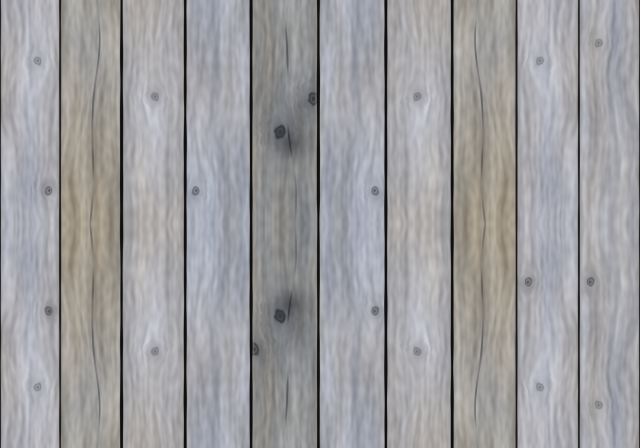
Give the GLSL for this texture, as a Shadertoy shader.

```glsl
// Ten weathered grey boards stand upright, split by dark gaps.
// Tones and grain mirror about the fifth board and about mid height;
// stretched gradient noise makes the fibres, which bend around the knots.

#define PLANKS 10.0
#define CENTRE_PLANK 4.0
#define GAP_HALF_WIDTH 0.0024
#define GRAIN_CONTRAST 0.17
#define BROAD_CONTRAST 0.09
#define FIGURE_CONTRAST 0.012
#define KNOT_RADIUS 0.010
#define LOW_AXIS 0.44
#define GAP_COLOR vec3(0.06, 0.06, 0.065)
#define KNOT_COLOR vec3(0.20, 0.21, 0.23)
#define RIM_COLOR vec3(0.70, 0.65, 0.56)

// Board tones, by distance from the centre board
const vec3 TONES[6] = vec3[6](
    vec3(0.545, 0.55, 0.555), vec3(0.655, 0.665, 0.70), vec3(0.675, 0.67, 0.68),
    vec3(0.63, 0.615, 0.59), vec3(0.695, 0.695, 0.72), vec3(0.66, 0.66, 0.68));

vec2 gradientAt(vec2 cell) {
    vec3 h = fract(cell.xyx * vec3(0.1031, 0.1030, 0.0973));
    h += dot(h, h.yzx + 33.33);
    float angle = 6.2832 * fract((h.x + h.y) * h.z);
    return vec2(cos(angle), sin(angle));
}

float noise(vec2 p) {
    vec2 i = floor(p), f = p - i;
    vec2 w = f * f * f * (f * (f * 6.0 - 15.0) + 10.0);
    vec2 e = vec2(0.0, 1.0);
    float low = mix(dot(gradientAt(i), f), dot(gradientAt(i + e.yx), f - e.yx), w.x);
    float high = mix(dot(gradientAt(i + e), f - e), dot(gradientAt(i + 1.0), f - 1.0), w.x);
    return mix(low, high, w.y);
}

// Left edge of board i; the boards are slightly wider around the middle
float edgeAt(float i) {
    float t = i / PLANKS;
    return t - 0.009 * sin(6.2832 * t) - 0.0025 * sin(3.1416 * t);
}

// Adds a knot's darkness and pushes the grain coordinate aside
void addKnot(vec2 offset, float radius, float strength, inout float grainX, inout float dark) {
    float wobble = 1.0 + 0.5 * noise(offset * 70.0 + strength * 9.0);
    float r = length(offset * vec2(1.0, 0.85)) / (radius * wobble);
    grainX -= offset.x * 0.8 * exp(-r * r * 0.2);
    float core = 1.0 - smoothstep(0.5, 1.15, r);
    float rings = 0.72 + 0.28 * cos(r * 9.0 - 7.0);
    dark += strength * (core * rings + 0.28 * exp(-r * r * 0.22));
}

void mainImage(out vec4 fragColor, in vec2 fragCoord) {
    vec2 uv = fragCoord / iResolution.xy;
    float aspect = iResolution.x / iResolution.y;
    float pixel = 1.0 / iResolution.y;

    // Board index and mirrored position, in units of canvas height
    float id = 0.0;
    for (float k = 1.0; k < PLANKS; k++) id += step(edgeAt(k), uv.x);
    float left = edgeAt(id), right = edgeAt(id + 1.0);
    float width = (right - left) * aspect;
    float x = (id > CENTRE_PLANK ? right - uv.x : uv.x - left) * aspect;
    float y = abs(uv.y - 0.5);
    float family = abs(id - CENTRE_PLANK);
    bool centre = family < 0.5;
    float seed = family * 17.3;

    // Mirrored knots, one pair on most boards
    float grainX = x, dark = 0.0;
    if (family != 1.0 && family != 3.0) {
        vec2 knot = vec2((0.43 + 0.05 * family) * width, 0.205 + 0.04 * family);
        addKnot(vec2(x, y) - knot, KNOT_RADIUS * (centre ? 1.4 : 1.0),
                centre ? 0.9 : 0.38, grainX, dark);
    }

    // Side knots: paired on every fifth board, single on some others
    float side = uv.y > LOW_AXIS ? 1.0 : -1.0;
    bool paired = mod(id, 5.0) == 0.0;
    bool single = (id == 3.0 && side > 0.0) || (id > 7.0 && side < 0.0);
    if (centre) {
        float u = uv.y > 0.5 ? 0.93 : 0.04;
        addKnot(vec2(x - u * width, y - 0.28), KNOT_RADIUS * 1.4, 0.85, grainX, dark);
    } else if (paired || single) {
        vec2 knot = vec2((family == 1.0 ? 0.17 : 0.82) * width, id > 7.0 ? 0.07 : 0.135);
        addKnot(vec2(x, abs(uv.y - LOW_AXIS)) - knot, KNOT_RADIUS, 0.55, grainX, dark);
    }

    // Fibres, wavy growth figure and broad weathering
    grainX += 0.014 * noise(vec2(grainX * 9.0, y * 6.0) + seed);
    float fibre = 0.5 * noise(vec2(grainX * 48.0, y * 4.0) + seed)
                + 0.5 * noise(vec2(grainX * 110.0, y * 9.0) + seed + 5.0)
                + 0.35 * noise(vec2(grainX * 115.0, y * 38.0) + seed + 9.0);
    float broad = noise(vec2(grainX * 14.0, y * 3.0) + seed + 3.0);
    float figure = sin(260.0 * (grainX + 0.035 * noise(vec2(x * 10.0, y * 7.0) + seed)));
    vec3 color = TONES[int(family)];
    color += GRAIN_CONTRAST * fibre + BROAD_CONTRAST * broad + FIGURE_CONTRAST * figure;
    float warmth = noise(vec2(grainX * 20.0, y * 4.0) + seed + 11.0);
    if (family == 3.0) warmth += 0.9 * exp(-y * y * 90.0);
    color += warmth * vec3(0.015, -0.01, -0.05);

    // Smoky stains near the centre knots, and drying cracks
    if (centre) {
        vec2 stain = (vec2(x, y) - vec2(0.6 * width, 0.175)) / vec2(0.036, 0.03);
        vec2 smear = (vec2(x, y) - vec2(0.72 * width, 0.235)) / vec2(0.02, 0.05);
        dark += 0.5 * exp(-dot(stain, stain)) + 0.35 * exp(-dot(smear, smear));
    }
    if (centre || family == 3.0) {
        float crackX = width * (0.55 + 0.25 * noise(vec2(seed + 2.5, y * 4.0)));
        float crack = 1.0 - smoothstep(0.0005, 0.0012 + pixel, abs(x - crackX));
        dark += 0.5 * crack * smoothstep(-0.1, 0.25, noise(vec2(seed, y * 9.0)));
    }
    color = mix(color, KNOT_COLOR, clamp(dark, 0.0, 0.92));

    // Worn rims and uneven gaps, thinner toward the sides
    float nearest = uv.x - left < right - uv.x ? id : id + 1.0;
    float gapDistance = abs(uv.x - edgeAt(nearest)) * aspect;
    float thinness = nearest > 1.5 && nearest < 7.5 ? 1.0 : 0.6;
    float halfWidth = GAP_HALF_WIDTH * thinness
                    * (1.0 + 0.6 * noise(vec2(nearest * 7.7, uv.y * 14.0)));
    float rim = exp(-pow((gapDistance - 0.005) / 0.0025, 2.0));
    color = mix(color, RIM_COLOR, rim * (centre ? 0.4 : 0.12));
    color *= 1.0 - 0.22 * exp(-gapDistance / 0.004);
    float gap = 1.0 - smoothstep(halfWidth - 0.5 * pixel, halfWidth + pixel, gapDistance);
    color = mix(color, GAP_COLOR, gap * (0.75 + 0.25 * thinness));

    fragColor = vec4(clamp(color, 0.0, 1.0), 1.0);
}
```
